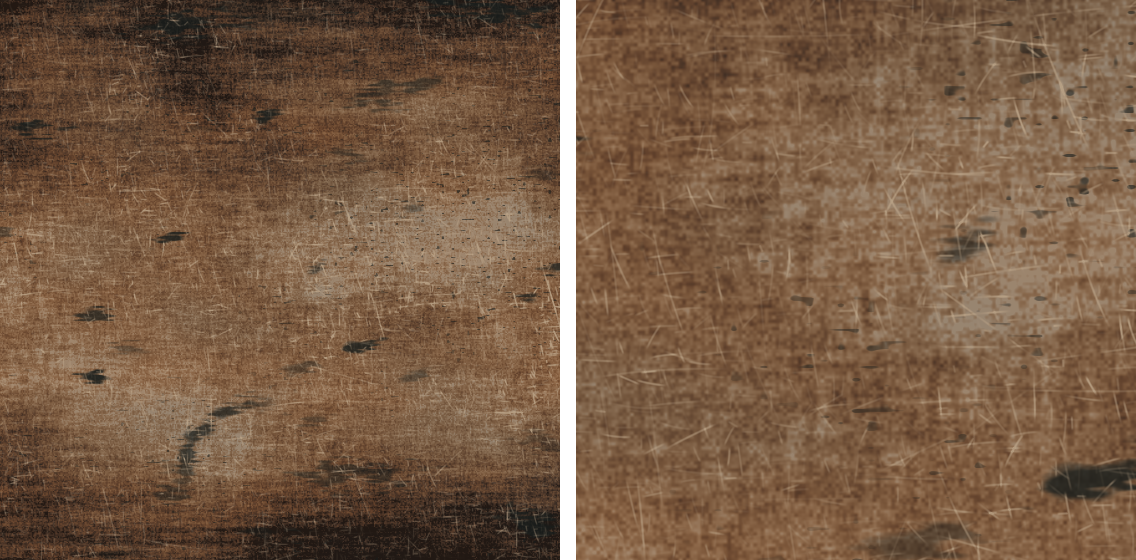
Left: the whole. Right: its middle third, enlarged.
Give the GLSL for this texture, as a Shadertoy shader.

```glsl
// Worn, scratched brown wood board with pale rubbed patches and dark stains.

const vec3 WOOD[6] = vec3[6](
    vec3(0.13, 0.095, 0.075), vec3(0.26, 0.185, 0.14), vec3(0.375, 0.255, 0.175),
    vec3(0.465, 0.335, 0.23), vec3(0.54, 0.415, 0.305), vec3(0.61, 0.52, 0.43));
const vec3 STAIN_COLOR = vec3(0.09, 0.11, 0.105);
const vec3 SCRATCH_COLOR = vec3(0.73, 0.64, 0.53);
const float EDGE_TONE = 0.65;       // tone steps along the WOOD ramp
const float MIDDLE_GAIN = 2.9;
const float BLOTCH_GAIN = 3.9;
const float GRAIN_GAIN = 1.1;
const float GRIT_GAIN = 1.7;
const float SCRATCH_GAIN = 0.62;
const float SCRATCH_WIDTH = 0.0006;
const float FINEST_CELL = 0.014;
const int SCRATCH_LAYERS = 10;
const vec2 STAIN_GRID = vec2(5.0, 6.0);
const vec2 RING_CENTRE = vec2(0.46, 0.15);
const float RING_RADIUS = 0.13;

float hash(vec2 p) {
    vec3 q = fract(p.xyx * 0.1031);
    q += dot(q, q.yzx + 33.33);
    return fract((q.x + q.y) * q.z);
}

float noise(vec2 p) {
    vec2 i = floor(p), f = fract(p);
    f = f * f * (3.0 - 2.0 * f);
    return mix(mix(hash(i), hash(i + vec2(1, 0)), f.x),
               mix(hash(i + vec2(0, 1)), hash(i + vec2(1, 1)), f.x), f.y);
}

float fbm(vec2 p) {
    float sum = 0.0, amp = 0.5;
    for (int i = 0; i < 5; i++) {
        sum += amp * noise(p);
        p = mat2(1.6, 1.2, -1.2, 1.6) * p + 7.3;
        amp *= 0.5;
    }
    return sum / 0.97;
}

vec3 woodRamp(float tone) {
    tone = clamp(tone, 0.0, 4.999);
    int i = int(tone);
    return mix(WOOD[i], WOOD[i + 1], fract(tone));
}

// One tapered, slightly bent line per cell: level, steep or free direction.
float scratches(vec2 p, float cell, float seed, float pixel) {
    float mark = 0.0;
    for (int j = -1; j <= 1; j++)
    for (int i = -1; i <= 1; i++) {
        vec2 id = floor(p / cell) + vec2(i, j);
        vec2 key = id + seed * 17.3;
        vec2 q = p - cell * (id + vec2(hash(key), hash(key + 71.7)));
        float kind = hash(key + 13.1);
        float spread = hash(key + 39.4) - 0.5;
        float angle = kind < 0.35 ? 0.3 * spread
                    : kind < 0.75 ? 1.75 + 0.6 * spread : 3.14 * spread;
        float c = cos(angle), s = sin(angle);
        q = vec2(c * q.x + s * q.y, c * q.y - s * q.x);
        q.y += spread * 0.3 * q.x * q.x / cell;
        float halfLength = cell * mix(0.2, 0.75, hash(key + 91.2));
        float taper = 1.0 - smoothstep(0.5, 1.0, abs(q.x) / halfLength);
        float line = 1.0 - smoothstep(0.0, SCRATCH_WIDTH + pixel, abs(q.y));
        float strength = hash(key + 57.9);
        mark = max(mark, line * taper * mix(0.1, 1.0, strength * strength));
    }
    return mark;
}

// Scattered level smears, larger near the top and bottom, and a partial ring.
float stains(vec2 p) {
    float ragged = 2.0 * (noise(p * vec2(45, 250)) - 0.5) + 3.0 * (fbm(p * vec2(22, 60)) - 0.5);
    float stain = 0.0;
    for (int k = 0; k < 30; k++) {
        vec2 id = vec2(k % 5, k / 5);
        vec2 centre = (id + vec2(hash(id + 3.7), hash(id + 28.1))) / STAIN_GRID;
        float outer = smoothstep(0.12, 0.45, abs(centre.y - 0.5));
        float big = hash(id + 46.3) * mix(0.35, 1.0, outer);
        vec2 size = mix(vec2(0.018, 0.008), vec2(0.10, 0.026), big * big);
        vec2 q = p - centre;
        q.y += (hash(id + 64.9) - 0.5) * 0.7 * q.x;
        float body = 1.0 - smoothstep(0.2, 1.5, length(q / size) + ragged);
        stain = max(stain, body * mix(0.2, 0.9, hash(id + 82.6)));
    }
    vec2 q = p - RING_CENTRE;
    float arc = smoothstep(0.45, 0.85, dot(normalize(q + 1e-5), vec2(-0.7, 0.71)));
    float band = abs(length(q) - RING_RADIUS) / 0.011;
    return max(stain, 0.7 * arc * (1.0 - smoothstep(0.0, 1.5, band + ragged)));
}

void mainImage(out vec4 fragColor, in vec2 fragCoord) {
    vec2 p = fragCoord / iResolution.xy;
    float pixel = 1.0 / iResolution.y;

    // Broad light: bright middle, dark top, bottom and sides
    float blotch = fbm(p * vec2(3.2, 4.6) + 11.0) - 0.5;
    float y = p.y + 0.25 * (fbm(p * 4.0 + 31.0) - 0.5);
    float middle = smoothstep(0.04, 0.33, y) * (1.0 - smoothstep(0.52, 1.05, y));
    float side = 1.0 - smoothstep(0.0, 0.15, min(p.x, 1.0 - p.x));
    float tone = EDGE_TONE + MIDDLE_GAIN * middle - 0.8 * side + BLOTCH_GAIN * blotch;

    // Pale rubbed patches with ragged, hatched rims
    float hatch = noise(p * vec2(150, 25)) + noise(p * vec2(25, 150) + 9.0) - 1.0;
    float rub = fbm(p * vec2(4.0, 5.5) + 53.0) + 0.2 * hatch;
    float patchMask = smoothstep(0.46, 0.66, rub) * middle;
    tone += 1.2 * patchMask;

    // Level grain, short upright weave and fine grit
    tone += mix(1.7, 0.4, middle) * (noise(p * vec2(6, 95)) - 0.5);
    tone += GRAIN_GAIN * (noise(p * vec2(45, 320)) - 0.5);
    tone += 0.9 * (noise(p * vec2(320, 60)) - 0.5);
    tone += GRIT_GAIN * (noise(p * 450.0) - 0.5);
    vec3 color = woodRamp(tone);
    color *= 1.0 + vec3(0.16, 0.0, -0.16) * (fbm(p * vec2(5, 9) + 83.0) - 0.5);

    // Dark stains and short specks
    float speckArea = smoothstep(0.45, 0.65, fbm(p * 5.0 + 19.0) + 0.15 * (p.x - 0.5));
    float specks = speckArea * smoothstep(0.84, 0.94, noise(p * vec2(110, 270) + 5.0));
    color = mix(color, STAIN_COLOR, max(stains(p), 0.6 * specks));

    // Scratches from fine hatching to long strokes, worn through in places
    float cell = FINEST_CELL, marks = 0.0;
    for (int k = 0; k < SCRATCH_LAYERS; k++) {
        vec2 bent = p + 0.006 * (noise(p * 9.0 + float(k)) - 0.5);
        marks += scratches(bent, cell, float(k + 1), pixel);
        cell *= 1.36;
    }
    float wear = mix(0.55, 1.0, middle) * (0.75 + 0.6 * patchMask);
    float broken = smoothstep(0.1, 0.6, noise(p * 75.0)) * (0.3 + 1.3 * noise(p * 13.0));
    float scratch = min(SCRATCH_GAIN * marks * wear * broken, 0.85);
    color = mix(color, SCRATCH_COLOR, scratch);

    fragColor = vec4(color, 1.0);
}
```
